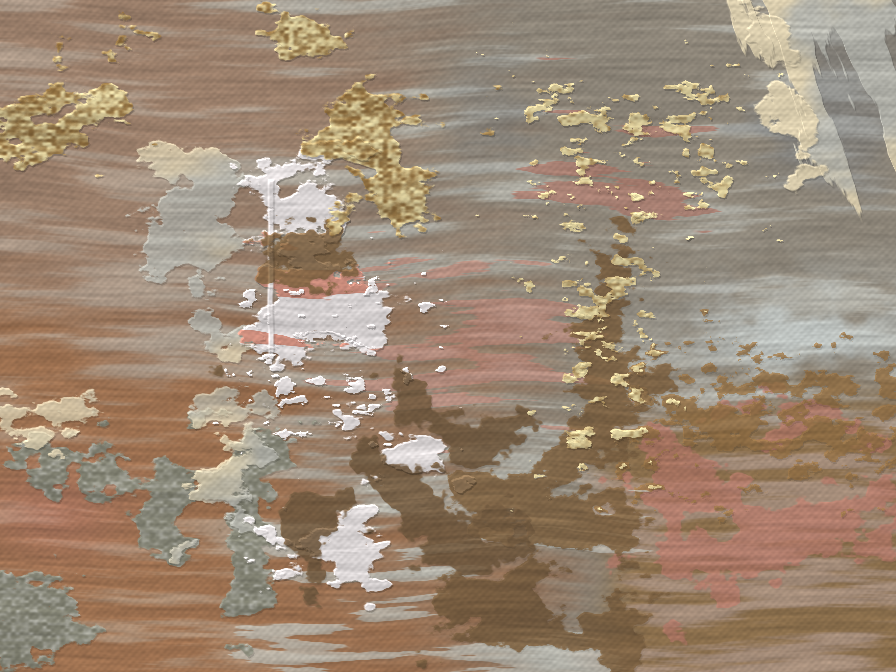
This texture is drawn by a Shadertoy shader. Its source:

```glsl
// Abstract painting: warm and grey brushed grounds under ragged layers of
// gold, white, cream, umber and verdigris paint. Noise frays each layer and
// a height field, sampled twice, lights the ridges of paint and the weave.
#define RAGGED 1.15
#define EDGE 0.005
#define RELIEF 0.48
#define LIGHT_STEP vec2(-0.0016, 0.0026)
#define WEAVE_COUNT 95.0
#define WEAVE_DEPTH 0.055
#define STREAK_DEPTH 0.42
#define GRAIN 0.07

const vec3 TAN = vec3(.61, .50, .42), RUST = vec3(.62, .43, .29);
const vec3 GREIGE = vec3(.56, .53, .48), MIST = vec3(.68, .68, .65);
const vec3 SLATE = vec3(.47, .48, .49), UMBER = vec3(.43, .34, .24);
const vec3 SALMON = vec3(.69, .46, .40), OCHRE = vec3(.55, .42, .26);
const vec3 CREAM = vec3(.83, .78, .66), WHITE = vec3(.85, .83, .83);
const vec3 VERDIGRIS = vec3(.49, .49, .43);

// Paint patches: centre and half size
const vec4 GOLD_BOX[5] = vec4[5](
    vec4(.60, .82, .12, .022), vec4(.56, .75, .05, .07), vec4(.165, .90, .03, .065),
    vec4(.05, .80, .06, .03), vec4(.45, .98, .026, .05));
const vec4 WHITE_BOX[5] = vec4[5](
    vec4(.46, .70, .055, .05), vec4(.49, .54, .08, .045), vec4(.43, .49, .028, .04),
    vec4(.48, .19, .07, .05), vec4(.60, .31, .05, .025));
const vec4 CREAM_BOX[5] = vec4[5](
    vec4(.31, .64, .017, .12), vec4(.26, .69, .015, .07), vec4(.335, .36, .02, .13),
    vec4(.36, .43, .04, .02), vec4(.06, .385, .05, .008));
const vec4 UMBER_BOX[5] = vec4[5](
    vec4(.905, .48, .037, .16), vec4(.92, .16, .03, .18), vec4(.78, .23, .11, .06),
    vec4(.73, .12, .07, .05), vec4(.46, .63, .05, .022));
const vec4 GREEN_BOX[5] = vec4[5](
    vec4(.37, .16, .036, .18), vec4(.25, .28, .022, .07), vec4(.165, .30, .027, .04),
    vec4(.03, .06, .05, .08), vec4(.04, .29, .04, .02));

float hash(vec2 p) { return fract(sin(dot(p, vec2(127.1, 311.7))) * 43758.5453); }

float noise(vec2 p) {
    vec2 i = floor(p), f = fract(p);
    f = f * f * (3. - 2. * f);
    return mix(mix(hash(i), hash(i + vec2(1, 0)), f.x),
               mix(hash(i + vec2(0, 1)), hash(i + vec2(1, 1)), f.x), f.y);
}

float fbm(vec2 p) {
    float sum = 0., amp = .5;
    for (int i = 0; i < 5; i++) {
        sum += amp * noise(p);
        p = p * 2.03 + 17.3;
        amp *= .5;
    }
    return sum;
}

float box(vec2 p, vec4 b) {
    vec2 d = abs(p - b.xy) - b.zw;
    return max(d.x, d.y);
}

// Union of ragged boxes
float patches(vec2 p, vec4 boxes[5], float rag) {
    float d = 9.;
    for (int i = 0; i < 5; i++) d = min(d, box(p, boxes[i]));
    return smoothstep(EDGE, -EDGE, d + rag);
}

// Noise islands that thin out away from a box
float islands(vec2 p, vec4 zone, float n, float level) {
    return smoothstep(-.015, .015, n - level - 2. * max(box(p, zone), 0.));
}

// Broad soft stroke of glaze
float glaze(vec2 p, vec2 centre, vec2 size) {
    vec2 d = (p - centre) / size;
    return exp(-dot(d, d));
}

void lay(inout vec4 paint, vec3 colour, float mask, float thickness) {
    paint.rgb = mix(paint.rgb, colour, mask);
    paint.a += mask * thickness;
}

// Colour in rgb, height in a
vec4 painting(vec2 p) {
    vec2 q = p + vec2(0, .035 * noise(p * 4.));
    float cloud = fbm(p * vec2(4, 6)), streak = fbm(q * vec2(5, 50));
    float bristle = noise(q * vec2(14, 190)), tooth = fbm(p * vec2(38, 62));
    float blot = fbm(p * vec2(13, 18) + 7.), grit = noise(p * vec2(150, 210));
    float rag = RAGGED * ((blot - .48) * .17 + (tooth - .48) * .09);
    float mixing = (cloud - .48) * .7 + (streak - .48) * .8;

    // Brushed ground
    float warm = smoothstep(.85, .3, p.x + mixing * .6 + .12 * (p.y - .5));
    vec4 c = vec4(mix(GREIGE, TAN, warm), 0);
    lay(c, RUST, warm * smoothstep(.62, .35, p.y + mixing * .4) * .8, 0.);
    lay(c, MIST, smoothstep(.46, .66, streak + .25 * (cloud - .48)) * (.75 - .4 * warm), 0.);
    lay(c, SLATE, glaze(p, vec2(1.05, .8), vec2(.35, .2)) * smoothstep(.4, .6, cloud + mixing * .3) * .7, 0.);
    lay(c, MIST + vec3(.04, .06, .08), glaze(p, vec2(1.2, .5), vec2(.2, .09)) * smoothstep(.3, .6, blot), .1);
    lay(c, SALMON, glaze(p, vec2(.08, .24), vec2(.12, .07)) * .55, 0.);
    float low = smoothstep(.46, .34, p.y + mixing * .15) * smoothstep(.84, .95, p.x + mixing * .15);
    lay(c, mix(OCHRE, TAN, smoothstep(.4, .6, streak)), low * .8, .1);

    // Pink and brown broken colour
    lay(c, SALMON, islands(p, vec4(1.18, .24, .14, .06), blot, .47) * .75, .12);
    lay(c, SALMON, islands(p, vec4(.72, .49, .14, .05), streak, .52) * .6, .1);
    lay(c, SALMON * .9, islands(p, vec4(.92, .80, .05, .07), streak, .53) * .7, .1);
    lay(c, OCHRE, islands(p, vec4(1.15, .38, .17, .02), tooth, .46) * .85, .25);
    lay(c, MIST, islands(p, vec4(.66, .07, .20, .08), streak, .48) * .7, .1);

    // Ragged slabs
    lay(c, mix(VERDIGRIS, MIST, grit * grit * .8), patches(p, GREEN_BOX, rag), .3);
    lay(c, mix(CREAM, MIST, smoothstep(.4, .6, cloud)), patches(p, CREAM_BOX, rag) * .85, .4);
    vec3 white = mix(WHITE, SALMON + .06, islands(p, vec4(.46, .55, .05, .012), streak, .5));
    lay(c, white, patches(p, WHITE_BOX, rag), .5);
    lay(c, WHITE, smoothstep(.005, .001, box(p + vec2(.01 * (cloud - .5), 0), vec4(.404, .60, .001, .13))), .5);
    lay(c, WHITE, islands(p, vec4(.51, .47, .07, .04), tooth, .56), .5);
    lay(c, mix(UMBER, OCHRE, streak * .6), patches(p, UMBER_BOX, rag) * .9, .2);
    lay(c, UMBER, islands(p, vec4(.60, .28, .17, .07), blot, .54) * .9, .25);

    // Slanted cream knife strokes
    vec2 s = vec2(p.x - .4 * (1. - p.y), p.y);
    float scrape = fbm(s * vec2(26, 5) + 3.);
    lay(c, mix(CREAM, MIST, smoothstep(.45, .6, cloud)), islands(s, vec4(1.19, .90, .08, .13), scrape, .49), .45);
    lay(c, CREAM, smoothstep(EDGE, -EDGE, box(s, vec4(1.11, .87, .016, .12)) + rag * .6), .45);

    // Gold leaf and loose flakes
    vec3 gold = mix(OCHRE, CREAM, smoothstep(.2, .8, grit * .5 + tooth * .6)) * vec3(1, 1, .9);
    lay(c, gold, patches(p, GOLD_BOX, rag), .35 + .25 * grit);
    lay(c, gold, islands(p, vec4(.95, .79, .10, .03), tooth, .55), .4);
    lay(c, gold, islands(p, vec4(.90, .50, .015, .12), tooth, .55), .3);

    // Bristle marks and canvas weave
    c.rgb *= 1. + GRAIN * (bristle + grit - 1.) + .25 * (streak - .48);
    vec2 weave = sin(p * WEAVE_COUNT * 6.2832);
    c.a += STREAK_DEPTH * (streak + .35 * bristle) + .25 * tooth + WEAVE_DEPTH * weave.x * weave.y;
    return c;
}

void mainImage(out vec4 fragColor, in vec2 fragCoord) {
    vec2 p = fragCoord / iResolution.y;
    vec4 paint = painting(p);
    float slope = paint.a - painting(p + LIGHT_STEP).a;
    vec3 colour = paint.rgb * (1. + RELIEF * clamp(slope, -.7, .7));
    fragColor = vec4(clamp(colour, 0., 1.), 1);
}
```
